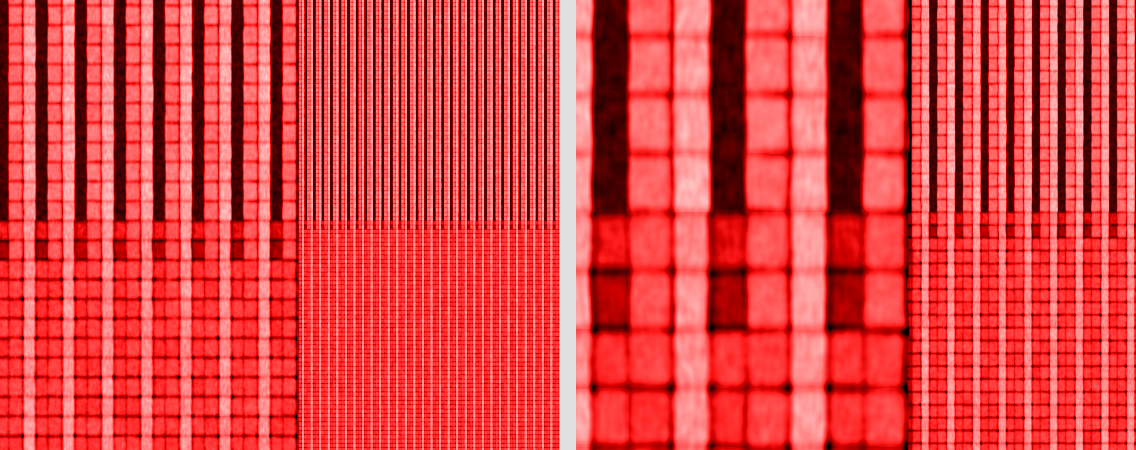
Left: the whole. Right: its middle third, enlarged.
A WebGL 1 fragment shader for this pattern:

```glsl
precision highp float;

uniform vec2 u_resolution;

vec2 hash2(vec2 p) {
  p = vec2(dot(p, vec2(127.1, 311.7)), dot(p, vec2(269.5, 183.3)));
  return fract(sin(p) * 43758.55);
}

float gradientNoise(vec2 p) {
  vec2 i = floor(p), f = fract(p);
  vec2 u = f * f * (3.0 - 2.0 * f);
  vec2 e = vec2(0.0, 1.0);
  float a = dot(hash2(i) * 2.0 - 1.0, f);
  float b = dot(hash2(i + e.yx) * 2.0 - 1.0, f - e.yx);
  float c = dot(hash2(i + e.xy) * 2.0 - 1.0, f - e.xy);
  float d = dot(hash2(i + e.yy) * 2.0 - 1.0, f - e.yy);
  return mix(mix(a, b, u.x), mix(c, d, u.x), u.y);
}

// Distance to a vertical line repeated every two rows' worth of width
float columnDistance(float x, float center) {
  return abs(mod(x - center + 1.0, 2.0) - 1.0);
}

float band(float d, float halfWidth, float blur) {
  return 1.0 - smoothstep(halfWidth - blur, halfWidth + blur, d);
}

// Soft line that keeps its weight when thinner than a pixel
float seam(float d, float width, float pixel) {
  float s = sqrt(width * width + 0.25 * pixel * pixel);
  return exp(-d * d / (s * s)) * width / s;
}

// Tone to red duotone: black, red, pink
vec3 redRamp(float t) {
  float pink = clamp((t - 0.38) * 1.4, 0.0, 0.85);
  return vec3(clamp(t * 2.2, 0.0, 1.0), pink, pink);
}

// Weave of paired bricks and gaps; the gaps fill in below y = 0
float weave(vec2 cell, float pixel) {
  cell += 0.05 * vec2(gradientNoise(cell * 1.3), gradientNoise(cell * 1.1 + 31.0));
  float blur = max(0.07, 0.5 * pixel);
  float upper = smoothstep(-blur, blur, cell.y);
  float lower = 1.0 - smoothstep(-2.0 - blur, -2.0 + blur, cell.y);
  float secondBand = 1.0 - smoothstep(-1.0 - blur, -1.0 + blur, cell.y);
  float row = floor(cell.y);
  float pair = floor(cell.x / 2.0);

  // Gap tone by zone, then the two brick columns over it
  float gap = mix(mix(0.42, 0.32, secondBand), 0.53, lower);
  gap = mix(gap, 0.12, upper);
  float mediumTone = mix(mix(0.61, 0.55, lower), 0.69, upper);
  float paleTone = mix(0.79, 0.83, upper);
  float gapVary = hash2(vec2(pair, row) + 7.0).x - 0.5;
  vec2 vary = hash2(vec2(pair, row)) - 0.5;
  float medium = band(columnDistance(cell.x, 0.36), 0.37, blur);
  float pale = band(columnDistance(cell.x, 1.05), mix(0.28, 0.32, upper), blur);
  float tone = gap + 0.07 * gapVary * (1.0 - upper);
  tone = mix(tone, mediumTone + 0.07 * vary.x, medium);
  tone = mix(tone, paleTone + 0.08 * vary.y, pale);

  // Horizontal seams, weaker over gaps and pale bricks
  float brick = max(max(medium, pale), 1.0 - upper);
  float rowDistance = abs(fract(cell.y + 0.5) - 0.5);
  float rowSeam = seam(rowDistance, 0.1, pixel);
  float wear = 0.85 + 0.6 * gradientNoise(cell * vec2(1.7, 1.0) + 5.0);
  tone -= rowSeam * brick * wear * mix(mix(0.23, 0.27, upper), 0.17, pale);

  // Vertical seams
  tone -= seam(columnDistance(cell.x, 0.72), 0.08, pixel) * mix(0.14, 0.2, upper);
  float openSeam = seam(columnDistance(cell.x, 1.4), 0.08, pixel);
  float backSeam = seam(columnDistance(cell.x, 0.0), 0.07, pixel);
  tone -= (openSeam + backSeam) * (1.0 - upper) * 0.12;

  // Dark specks where lower seams cross
  float crossing = rowSeam * max(openSeam, seam(columnDistance(cell.x, 0.69), 0.1, pixel));
  tone -= crossing * lower * 0.3 * hash2(vec2(pair, floor(cell.y + 0.5)) + 19.0).y;

  // Fibres along the columns and mottling, fading when minified
  float detail = clamp(1.2 - 4.0 * pixel, 0.15, 1.0);
  float fibre = gradientNoise(cell * vec2(9.0, 3.5));
  float mottle = gradientNoise(cell * 3.2 + 11.0);
  return tone + detail * (0.12 * fibre * (0.5 + 0.5 * pale) + 0.09 * mottle);
}

void main() {
  // 23 rows fill the canvas height
  vec2 p = gl_FragCoord.xy / u_resolution.y * 23.0;
  float pixel = 23.0 / u_resolution.y;

  // Coarse weave on the left, fine weave on the right
  float edge = 15.2 + 0.06 * gradientNoise(vec2(3.0, p.y * 1.5));
  float coarse = weave(p - vec2(0.45, 11.72), pixel);
  float fine = weave((p - vec2(15.26, 11.72)) * 4.57, pixel * 4.57);
  float tone = mix(coarse, fine, smoothstep(-pixel, pixel, p.x - edge));

  // Worn dividing line and overall grain
  float wornLine = 0.22 + 0.25 * gradientNoise(vec2(9.0, p.y * 2.5));
  tone -= seam(abs(p.x - edge), 0.07, pixel) * wornLine;
  tone += 0.05 * gradientNoise(p * 7.0);

  gl_FragColor = vec4(redRamp(tone), 1.0);
}
```
